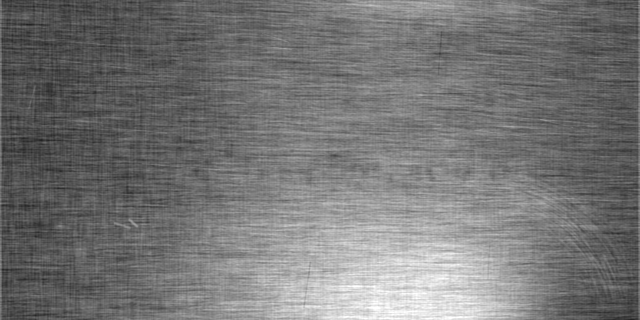
Reproduce this texture procedurally as a WebGL 1 fragment shader.

```glsl
precision highp float;
// Brushed, worn sheet of grey metal lit by a soft highlight near the bottom.
// Broad glows set the tone; gradient noise stretched along straight, slanted
// and circular paths makes the grain; hashed loops scatter scratches and spots.

uniform vec2 u_resolution;

vec2 hash2(vec2 p) {
  vec2 k = vec2(dot(p, vec2(127.1, 311.7)), dot(p, vec2(269.5, 183.3)));
  return fract(sin(k) * 43758.55);
}

float gradientAt(vec2 cell, vec2 offset) {
  return dot(hash2(cell) * 2.0 - 1.0, offset);
}

float noise(vec2 p) {
  vec2 i = floor(p);
  vec2 f = p - i;
  vec2 w = f * f * f * (f * (f * 6.0 - 15.0) + 10.0);
  vec2 e = vec2(1.0, 0.0);
  return mix(mix(gradientAt(i, f), gradientAt(i + e, f - e), w.x),
             mix(gradientAt(i + e.yx, f - e.yx), gradientAt(i + 1.0, f - 1.0), w.x), w.y);
}

// Noise drawn out along strokes of the given slope
float strokes(vec2 p, float slope, vec2 frequency) {
  return noise(vec2(p.x, p.y - slope * p.x) * frequency + frequency.yx);
}

float glow(vec2 p, vec2 center, vec2 size) {
  vec2 d = (p - center) / size;
  return exp(-dot(d, d));
}

// Soft line segment
float scratch(vec2 p, vec2 a, vec2 b, float width) {
  vec2 ab = b - a;
  float t = clamp(dot(p - a, ab) / dot(ab, ab), 0.0, 1.0);
  return 1.0 - smoothstep(0.0, width, length(p - a - ab * t));
}

float lighting(vec2 p) {
  float tone = 0.28;
  tone += 0.20 * glow(p, vec2(1.2, 0.6), vec2(0.68, 0.9));
  tone += 0.17 * glow(p, vec2(1.35, 1.03), vec2(0.4, 0.1));
  tone += 0.15 * glow(p, vec2(0.85, 0.0), vec2(0.65, 0.4));
  float reach = mix(0.52, 0.31, smoothstep(1.26, 1.46, p.x));
  tone += 0.42 * glow(p, vec2(1.37, 0.0), vec2(reach, 0.32));
  tone -= 0.09 * glow(p, vec2(1.88, 0.05), vec2(0.18, 0.2));
  return tone + 0.04 * noise(p * vec2(3.0, 5.0));
}

float brushing(vec2 p) {
  // Fine level strokes at slightly differing slopes, fanning out with height
  vec2 q = vec2(p.x, p.y + 0.05 * (p.x - 1.0) * (p.y - 0.2));
  q.y += 0.004 * noise(p * vec2(3.0, 7.0));
  float grain = 0.06 * strokes(q, -0.01, vec2(2.5, 23.0));
  grain += 0.06 * strokes(q, 0.012, vec2(5.0, 59.0));
  grain += 0.12 * strokes(q, -0.015, vec2(6.0, 118.0));
  grain += 0.14 * strokes(q, 0.01, vec2(9.0, 167.0));
  grain += 0.11 * strokes(q, 0.0, vec2(31.0, 151.0));
  grain += 0.09 * strokes(q, 0.0, vec2(97.0, 181.0));

  // Fainter broken upright hatching, strongest at the left
  float upright = noise(p * vec2(157.0, 12.0) + 9.0) + 0.4 * noise(p * vec2(47.0, 5.0));
  grain += upright * mix(0.11, 0.05, smoothstep(0.1, 1.0, p.x));

  // Mottled wear and slanted strokes at upper right
  grain += 0.04 * noise(p * vec2(24.0, 27.0) + 5.0);
  grain += 0.10 * strokes(p, -0.22, vec2(5.0, 121.0)) * glow(p, vec2(1.6, 0.75), vec2(0.4, 0.25));
  return grain;
}

// Pale bow of circular strokes around the highlight
float swirl(vec2 p) {
  vec2 d = p - vec2(1.5, -0.02);
  float r = length(d);
  float angle = atan(d.y, d.x);
  float sweep = smoothstep(0.05, 0.4, angle) * (1.0 - smoothstep(1.1, 1.9, angle));
  float band = exp(-pow((r - 0.43) / 0.075, 2.0));
  float lines = noise(vec2(angle * 5.0, r * 127.0 + angle * 2.0));
  lines += 0.5 * noise(vec2(angle * 6.0, r * 93.0 - angle * 3.0) + 31.0);
  return sweep * band * (0.08 + 0.17 * lines);
}

float marks(vec2 p) {
  float sum = 0.0;
  // Pale hairlines across the sheet
  for (int i = 0; i < 48; i++) {
    float n = float(i);
    vec2 a = hash2(vec2(n, 3.0)) * vec2(2.0, 1.0);
    vec2 h = hash2(vec2(n, 8.0));
    vec2 b = a + vec2(0.08 + 0.25 * h.x, -0.04 * h.y * a.y);
    sum += (0.03 + 0.05 * h.y) * scratch(p, a, b, 0.0035);
  }
  // Dark blots along the middle
  for (int i = 0; i < 26; i++) {
    float n = float(i);
    vec2 h = hash2(vec2(n, 21.0));
    vec2 c = vec2(0.6 + 1.0 * h.x, 0.47 + 0.12 * (h.y - 0.5));
    sum -= 0.08 * glow(p, c, vec2(0.008 + 0.009 * h.y, 0.012));
  }
  // Pale nick and scuffs at lower left
  sum += 0.20 * scratch(p, vec2(0.36, 0.302), vec2(0.405, 0.288), 0.007);
  sum += 0.20 * scratch(p, vec2(0.405, 0.313), vec2(0.428, 0.293), 0.007);
  sum += 0.12 * glow(p, vec2(0.19, 0.295), vec2(0.015, 0.008));
  sum += 0.08 * glow(p, vec2(0.25, 0.2), vec2(0.012, 0.035));
  sum += 0.08 * scratch(p, vec2(0.09, 0.66), vec2(0.11, 0.73), 0.005);
  sum += 0.10 * glow(p, vec2(1.95, 0.72), vec2(0.01, 0.012));
  // Thin dark upright scratches
  sum -= 0.10 * scratch(p, vec2(0.95, 0.04), vec2(0.97, 0.18), 0.005);
  sum -= 0.07 * scratch(p, vec2(1.37, 0.77), vec2(1.38, 0.9), 0.005);
  return sum - 0.06 * scratch(p, vec2(1.525, 0.13), vec2(1.53, 0.23), 0.005);
}

void main() {
  vec2 p = gl_FragCoord.xy / u_resolution * vec2(2.0, 1.0);
  float tone = lighting(p);
  tone += brushing(p) * (0.75 + 0.5 * tone) + swirl(p) + marks(p);
  // Pale rims at both sides
  float rim = min(p.x, 2.0 - p.x);
  tone += 0.16 * (1.0 - smoothstep(0.002, 0.008, rim));
  gl_FragColor = vec4(vec3(clamp(tone, 0.0, 1.0)), 1.0);
}
```
